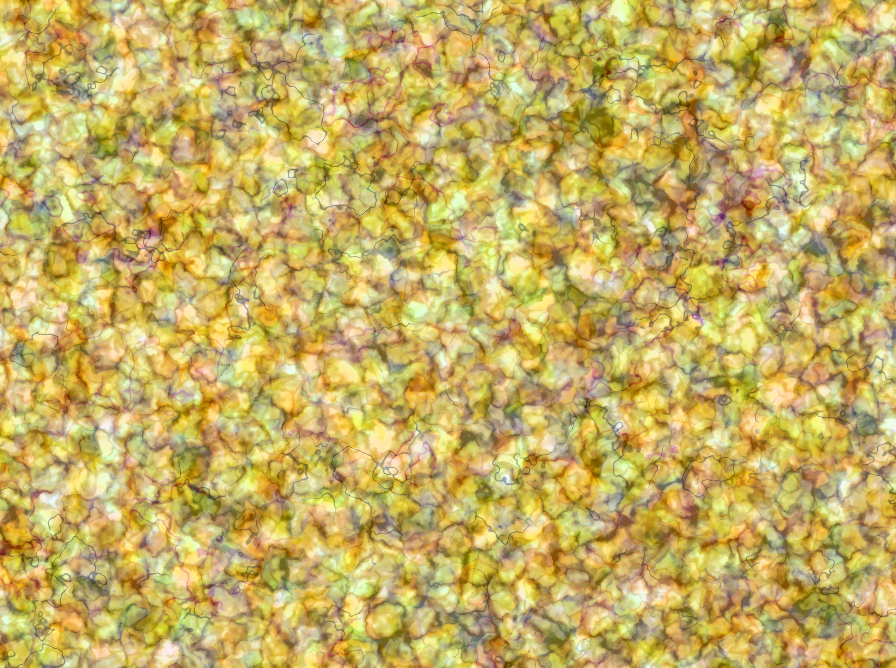
Reproduce this texture procedurally as a Shadertoy shader.

```glsl
// Glittering golden mineral grains: pale crystal cores, ochre seams and fine dark cracks.

float hash(vec2 p, float seed) {
    vec3 q = fract(vec3(p.xyx) * vec3(0.1031, 0.1030, 0.0973) + seed * 0.137);
    q += dot(q, q.yzx + 33.33);
    return fract((q.x + q.y) * q.z);
}

float valueNoise(vec2 p, float seed) {
    vec2 cell = floor(p);
    vec2 f = fract(p);
    f = f * f * (3.0 - 2.0 * f);
    float low = mix(hash(cell, seed), hash(cell + vec2(1, 0), seed), f.x);
    float high = mix(hash(cell + vec2(0, 1), seed), hash(cell + vec2(1, 1), seed), f.x);
    return mix(low, high, f.y);
}

float fbm(vec2 p, float seed) {
    const mat2 turn = mat2(0.8, 0.6, -0.6, 0.8);
    float sum = 0.0, weight = 0.5;
    for (int i = 0; i < 4; i++) {
        sum += weight * valueNoise(p, seed + float(i));
        p = turn * p * 2.03 + 17.3;
        weight *= 0.55;
    }
    return sum / 1.01;
}

// x: distance from the grain seam, y: random value of the grain
vec2 grains(vec2 p, float seed) {
    vec2 base = floor(p);
    float nearest = 9.0, second = 9.0, id = 0.0;
    for (int j = -1; j <= 1; j++) {
        for (int i = -1; i <= 1; i++) {
            vec2 cell = base + vec2(i, j);
            vec2 center = cell + vec2(hash(cell, seed), hash(cell, seed + 5.0));
            float d = length(center - p);
            if (d < nearest) {
                second = nearest;
                nearest = d;
                id = hash(cell, seed + 9.0);
            } else {
                second = min(second, d);
            }
        }
    }
    return vec2(second - nearest, id);
}

// Thin curved line along the middle level of a noise field, broken by a mask
float crack(vec2 p, float seed, float width) {
    float line = 1.0 - smoothstep(0.0, width, abs(fbm(p, seed) - 0.5));
    return line * smoothstep(0.52, 0.72, valueNoise(p * 0.8, seed + 20.0));
}

vec3 goldRamp(float light) {
    const vec3 umber = vec3(0.47, 0.36, 0.16);
    const vec3 ochre = vec3(0.69, 0.57, 0.31);
    const vec3 gold = vec3(0.85, 0.77, 0.40);
    const vec3 cream = vec3(0.97, 0.96, 0.70);
    vec3 color = mix(umber, ochre, smoothstep(-0.05, 0.32, light));
    color = mix(color, gold, smoothstep(0.25, 0.62, light));
    return mix(color, cream, smoothstep(0.58, 1.0, light));
}

void mainImage(out vec4 fragColor, in vec2 fragCoord) {
    vec2 p = fragCoord / iResolution.y;

    // Ragged grain outlines
    vec2 warp = vec2(fbm(p * 34.0, 1.0), fbm(p * 34.0, 11.0)) - 0.5;
    vec2 q = p + warp * 0.035;
    vec2 coarse = grains(q * 23.0, 2.0);
    vec2 small = grains(q * 46.0, 3.0);

    // Brightness from cores, seams, clouds and fine grit
    float light = 0.55 + 0.05 * (p.y - 0.5);
    light += 0.38 * (smoothstep(0.0, 0.45, coarse.x) - 0.62);
    light += 0.20 * (smoothstep(0.0, 0.40, small.x) - 0.62);
    light += 0.26 * (coarse.y - 0.5) + 0.18 * (small.y - 0.5);
    light += 0.95 * (fbm(p * 30.0, 31.0) - 0.5);
    light += 0.30 * (valueNoise(p * 125.0, 37.0) - 0.5);
    light += 0.25 * (fbm(p * 5.0, 41.0) - 0.5);
    vec3 color = goldRamp(light);

    // Drifting saturation and hue, orange against green
    float milk = fbm(q * 36.0, 51.0) - 0.5;
    float warmth = fbm(q * 32.0, 61.0) - 0.5 + 0.25 * (small.y - 0.5);
    color += vec3(-0.06, 0.02, 0.85) * milk;
    color += vec3(0.22, -0.24, -0.24) * warmth;

    // Dark cracks and faint violet streaks
    color *= 1.0 - vec3(0.36, 0.34, 0.22) * crack(p * 17.0, 71.0, 0.022);
    color -= vec3(0.08, 0.22, 0.02) * crack(p * 13.0 + 7.0, 81.0, 0.025);

    fragColor = vec4(clamp(color, 0.0, 1.0), 1.0);
}
```
